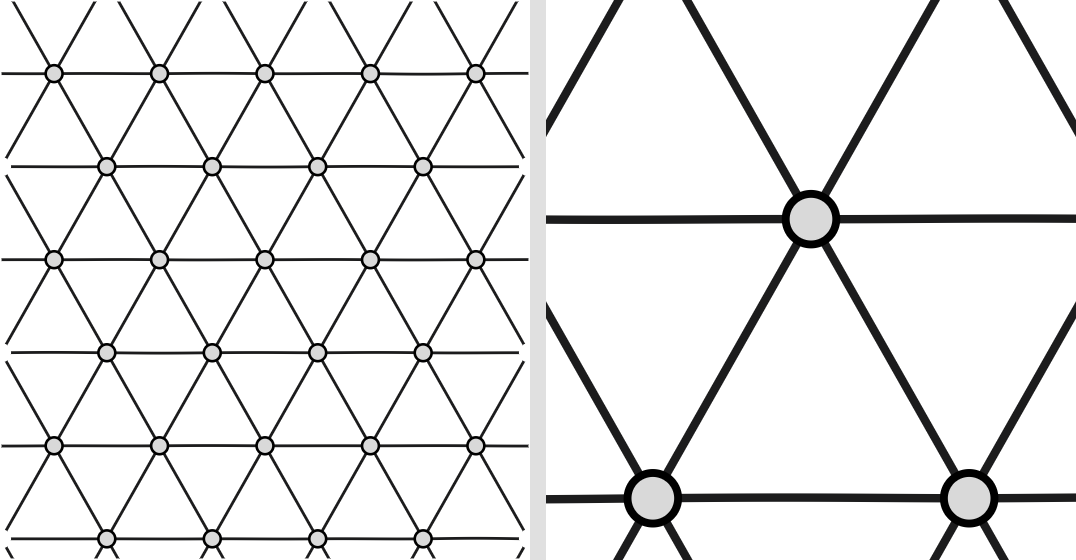
Left, the full canvas; right, a detail of the centre.
Reproduce this pattern procedurally as a Shadertoy shader.

```glsl
// Triangular lattice: three families of dark lines joined by ringed grey nodes.
// Lines are periodic distances in skewed lattice coordinates; nodes come from
// rounding to the nearest site, and sites on the side edges are left as gaps.

// Lengths are fractions of the canvas height.
const float NODE_SPACING = 0.1883;
const float ROW_SPACING  = 0.16614;
const float TOP_ROW_Y    = 0.8685;
const float LINE_WIDTH   = 0.0050;
const float RING_OUTER   = 0.0174;
const float RING_INNER   = 0.0127;
const float GAP_RADIUS   = 0.0173;
const float MARGIN       = 0.0028;
const float WOBBLE       = 0.0022;  // drift of the horizontal lines
const float INNER_SITES  = 2.25;    // sites further from the axis are gaps

const vec3 PAPER = vec3(1.0);
const vec3 LINE_INK  = vec3(0.11, 0.11, 0.112);
const vec3 RING_INK  = vec3(0.0);
const vec3 NODE_FILL = vec3(0.85);

float hash(vec2 p) {
    vec3 q = fract(vec3(p.xyx) * 0.1031);
    q += dot(q, q.yzx + 33.33);
    return fract((q.x + q.y) * q.z);
}

// Gradient noise along x, one strip per row; it vanishes at whole x.
float gradientNoise(float x, float row) {
    float cell = floor(x);
    float t = x - cell;
    float left  = (2.0 * hash(vec2(cell, row) + 37.0) - 1.0) * t;
    float right = (2.0 * hash(vec2(cell + 1.0, row) + 37.0) - 1.0) * (t - 1.0);
    return mix(left, right, t * t * (3.0 - 2.0 * t));
}

float distanceToInteger(float x) {
    return abs(x - round(x));
}

// Antialiased coverage of the region where the signed distance is negative.
float coverage(float dist, float pixel) {
    return clamp(0.5 - dist / pixel, 0.0, 1.0);
}

void mainImage(out vec4 fragColor, in vec2 fragCoord) {
    float pixel = 1.0 / iResolution.y;
    vec2 canvas = iResolution.xy * pixel;
    vec2 uv = fragCoord * pixel;
    vec2 p = uv - vec2(0.5 * canvas.x, TOP_ROW_Y);
    vec2 lattice = p / vec2(NODE_SPACING, ROW_SPACING);

    // Nearest site; alternate rows shift by half a spacing.
    float row = round(lattice.y);
    float shift = 0.5 * mod(row, 2.0);
    float column = round(lattice.x - shift) + shift;
    vec2 site = vec2(column * NODE_SPACING, row * ROW_SPACING);
    float siteDist = length(p - site);
    bool isGap = abs(column) > INNER_SITES;

    // Horizontal lines and both diagonal families.
    float drift = WOBBLE * gradientNoise(lattice.x - shift, row);
    float horizontal = abs(p.y - site.y - drift);
    float slopeScale = length(vec2(1.0 / NODE_SPACING, 0.5 / ROW_SPACING));
    float rising  = distanceToInteger(lattice.x - 0.5 * lattice.y) / slopeScale;
    float falling = distanceToInteger(lattice.x + 0.5 * lattice.y) / slopeScale;
    float lineDist = min(horizontal, min(rising, falling)) - 0.5 * LINE_WIDTH;

    // Trim lines at the margin and around the empty edge sites.
    vec2 inset = min(uv, canvas - uv);
    lineDist = max(lineDist, MARGIN - min(inset.x, inset.y));
    if (isGap) lineDist = max(lineDist, GAP_RADIUS - siteDist);

    vec3 color = mix(PAPER, LINE_INK, coverage(lineDist, pixel));
    if (!isGap) {
        color = mix(color, RING_INK, coverage(siteDist - RING_OUTER, pixel));
        color = mix(color, NODE_FILL, coverage(siteDist - RING_INNER, pixel));
    }
    fragColor = vec4(color, 1.0);
}
```
